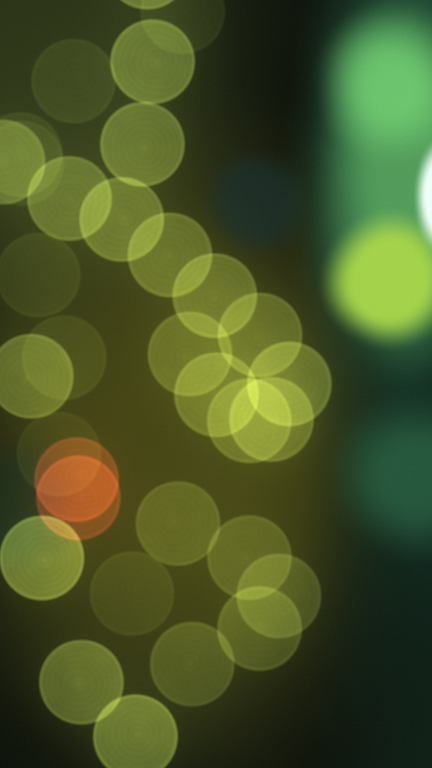
Write a Shadertoy shader that draws this background.

```glsl
const float DISC_RADIUS = 0.0550;
const float EDGE_BLUR = 0.0024;
const float RING_COUNT = 7.0;
const float RING_DEPTH = 0.035;
const float RIM_GLOW = 0.20;
const float HALO = 0.10;
const float GRAIN = 0.010;

const vec3 SHADOW = vec3(0.060, 0.080, 0.050);
const vec3 OLIVE = vec3(0.285, 0.285, 0.085);
const vec3 MOSS = vec3(0.210, 0.245, 0.110);
const vec3 DEEP_TEAL = vec3(0.070, 0.180, 0.140);
const vec3 TEAL = vec3(0.170, 0.390, 0.270);
const vec3 SLATE = vec3(0.110, 0.185, 0.170);
const vec3 GREEN = vec3(0.420, 0.760, 0.420);
const vec3 LIME = vec3(0.660, 0.840, 0.290);
const vec3 WHITE = vec3(0.930, 1.000, 0.970);
const vec3 GOLD_LIGHT = vec3(0.255, 0.290, 0.115);
const vec3 RED_LIGHT = vec3(0.240, 0.060, 0.035);

vec2 hash2(vec2 p) {
    vec3 q = fract(p.xyx * vec3(0.1031, 0.1030, 0.0973));
    q += dot(q, q.yzx + 33.33);
    return fract((q.xx + q.yz) * q.zy) * 2.0 - 1.0;
}

float gradientNoise(vec2 p) {
    vec2 i = floor(p), f = fract(p);
    vec2 u = f * f * f * (f * (f * 6.0 - 15.0) + 10.0);
    vec2 e = vec2(0.0, 1.0);
    float low = mix(dot(hash2(i), f), dot(hash2(i + e.yx), f - e.yx), u.x);
    float high = mix(dot(hash2(i + e), f - e), dot(hash2(i + e.yy), f - e.yy), u.x);
    return mix(low, high, u.y);
}

// Soft elliptical patch of light, 1 inside and 0 outside
float patchLight(vec2 p, vec2 centre, vec2 radius, float blur) {
    return 1.0 - smoothstep(1.0 - blur, 1.0 + blur, length((p - centre) / radius));
}

// One lens disc with a thin bright rim, faint rings and a halo
float lensDisc(vec2 p, vec2 centre, vec2 ringShift) {
    vec2 d = p - centre;
    float dist = length(d);
    float blur = max(EDGE_BLUR, 0.9 / iResolution.y);
    float body = 1.0 - smoothstep(-blur, blur, dist - DISC_RADIUS);
    float rim = smoothstep(0.88, 0.97, dist / DISC_RADIUS);
    float r = length(d - ringShift * DISC_RADIUS * 0.12) / DISC_RADIUS;
    float wobble = gradientNoise(d * 40.0 + centre * 90.0);
    float rings = sin(6.2832 * (r * RING_COUNT + 0.5 * wobble));
    rings *= 0.6 + 0.8 * gradientNoise(vec2(r * 5.0, centre.x * 70.0));
    float core = exp(-r * r * 70.0);
    float halo = HALO * exp(-max(dist - DISC_RADIUS, 0.0) * 35.0);
    return halo + body * (0.84 + RIM_GLOW * rim + RING_DEPTH * rings + 0.10 * core + 0.08 * wobble);
}

// Discs scattered along a quadratic curve from a to c, bent towards b
float strand(vec2 p, vec2 a, vec2 b, vec2 c, int count, float jitter, float seed) {
    float light = 0.0;
    for (int i = 0; i < count; i++) {
        float t = float(i) / float(count - 1);
        vec2 key = vec2(float(i) * 7.0 + 3.0, seed * 13.0);
        vec2 centre = mix(mix(a, b, t), mix(b, c, t), t) + jitter * hash2(key);
        vec2 variation = hash2(key + 41.0);
        light += lensDisc(p, centre, variation) * (0.9 + 0.2 * variation.x);
    }
    return light;
}

vec3 backdrop(vec2 p) {
    float mottle = gradientNoise(p * 6.0 + 4.0);
    vec2 q = p + 0.012 * vec2(mottle, gradientNoise(p * 7.0 + 19.0));
    vec3 col = SHADOW * (1.0 + 0.4 * mottle);

    // Broad haze
    col = mix(col, MOSS, 0.80 * patchLight(q, vec2(0.05, 0.88), vec2(0.22, 0.30), 0.75));
    col = mix(col, OLIVE, 0.90 * patchLight(q, vec2(0.24, 0.40), vec2(0.24, 0.31), 0.70));
    col = mix(col, DEEP_TEAL, 0.85 * smoothstep(0.38, 0.54, q.x));
    col = mix(col, SHADOW, 0.50 * patchLight(q, vec2(0.50, 0.06), vec2(0.13, 0.18), 0.8));
    col = mix(col, DEEP_TEAL, 0.50 * patchLight(q, vec2(0.02, 0.34), vec2(0.07), 0.5));

    // Out of focus lamps on the right
    col = mix(col, SLATE, 0.80 * patchLight(q, vec2(0.335, 0.737), vec2(0.055), 0.45));
    col = mix(col, TEAL, 0.80 * patchLight(q, vec2(0.540, 0.38), vec2(0.075, 0.08), 0.60));
    col = mix(col, TEAL, 0.75 * patchLight(q, vec2(0.53, 0.78), vec2(0.115, 0.23), 0.50));
    col = mix(col, GREEN, 0.65 * patchLight(q, vec2(0.530, 0.77), vec2(0.085, 0.18), 0.55));
    col = mix(col, GREEN * 1.08, 0.80 * patchLight(q, vec2(0.512, 0.89), vec2(0.066, 0.07), 0.65));
    col = mix(col, LIME, 0.95 * patchLight(q, vec2(0.508, 0.636), vec2(0.068), 0.38));
    col = mix(col, WHITE, patchLight(p, vec2(0.580, 0.745), vec2(0.034, 0.065), 0.28));
    return col;
}

void mainImage(out vec4 fragColor, in vec2 fragCoord) {
    vec2 p = fragCoord / iResolution.y;
    vec3 col = backdrop(p);

    // Strings of lamps: main arc, inner arc, top, lower loop, left side, faint
    float gold = 0.85 * strand(p, vec2(0.01, 0.785), vec2(0.24, 0.68), vec2(0.385, 0.505), 7, 0.010, 1.0);
    gold += 0.85 * strand(p, vec2(0.25, 0.548), vec2(0.29, 0.42), vec2(0.36, 0.45), 4, 0.010, 7.0);
    gold += 0.95 * strand(p, vec2(0.195, 1.04), vec2(0.205, 0.91), vec2(0.189, 0.81), 3, 0.004, 2.0);
    gold += 0.62 * strand(p, vec2(0.235, 0.317), vec2(0.47, 0.21), vec2(0.26, 0.145), 5, 0.010, 3.0);
    gold += 1.20 * strand(p, vec2(0.047, 0.515), vec2(0.05, 0.08), vec2(0.173, 0.04), 4, 0.008, 4.0);
    gold += 0.22 * strand(p, vec2(0.20, 0.97), vec2(-0.15, 0.78), vec2(0.20, 0.25), 8, 0.045, 5.0);
    float red = strand(p, vec2(0.099, 0.377), vec2(0.1, 0.36), vec2(0.102, 0.350), 2, 0.002, 6.0);

    // Overlapping light saturates gently
    col += GOLD_LIGHT * gold * 1.15 / (1.0 + 0.16 * gold) + RED_LIGHT * red;
    col += GRAIN * gradientNoise(p * 260.0);
    fragColor = vec4(clamp(col, 0.0, 1.0), 1.0);
}
```
